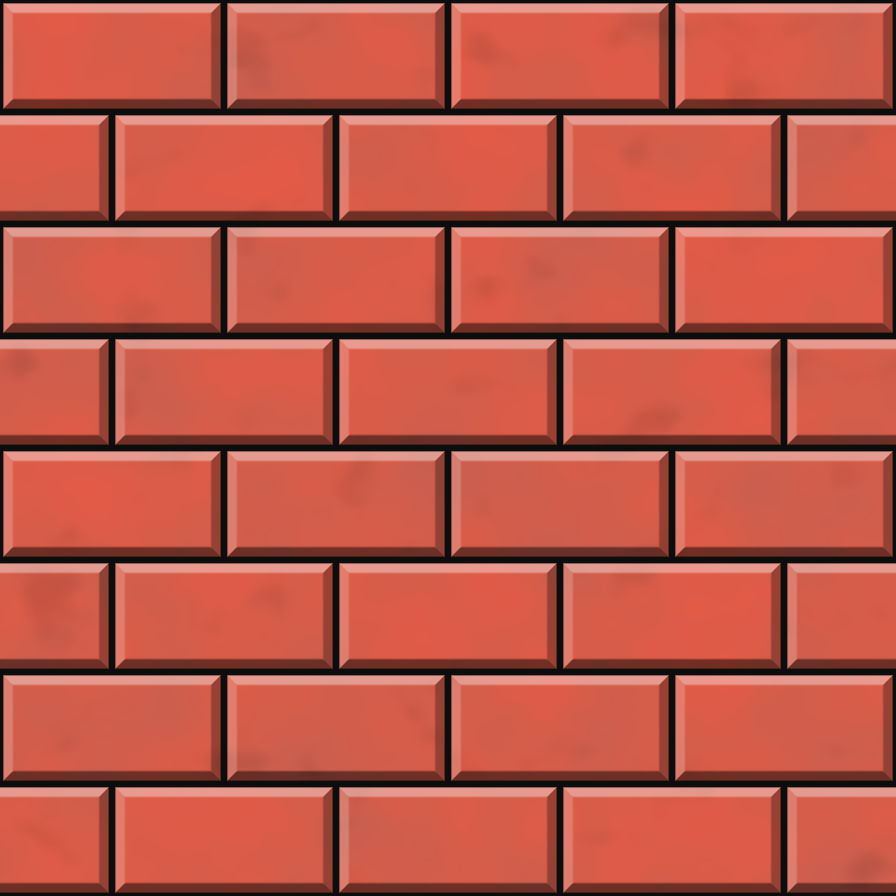
Write a Shadertoy shader that draws this texture.

```glsl
const vec2 BRICKS = vec2(4.0, 8.0);       // repeats across and down
const float HALF_GAP = 0.0038;            // half the mortar width
const float BEVEL = 0.0106;               // bevel width
const float BEVEL_SOFTNESS = 0.0018;

const vec3 MORTAR = vec3(0.05);
const vec3 CLAY_VIVID = vec3(0.89, 0.355, 0.275);
const vec3 CLAY_DULL = vec3(0.795, 0.37, 0.305);

float hash(vec2 p) {
    vec3 q = fract(p.xyx * vec3(0.1031, 0.1030, 0.0973));
    q += dot(q, q.yzx + 33.33);
    return fract((q.x + q.y) * q.z);
}

// Dot product of a lattice point's random gradient with the offset from it
float cornerSlope(vec2 corner, vec2 offset, vec2 period, float seed) {
    float angle = 6.2831853 * hash(mod(corner, period) + seed);
    return dot(vec2(cos(angle), sin(angle)), offset);
}

// Gradient noise that wraps after period cells, roughly -0.7 to 0.7
float gradientNoise(vec2 p, vec2 period, float seed) {
    vec2 cell = floor(p);
    vec2 f = fract(p);
    vec2 w = f * f * f * (f * (f * 6.0 - 15.0) + 10.0);
    vec2 e = vec2(1.0, 0.0);
    float low = mix(cornerSlope(cell, f, period, seed),
                    cornerSlope(cell + e.xy, f - e.xy, period, seed), w.x);
    float high = mix(cornerSlope(cell + e.yx, f - e.yx, period, seed),
                     cornerSlope(cell + e.xx, f - e.xx, period, seed), w.x);
    return mix(low, high, w.y);
}

float clouds(vec2 uv, vec2 frequency, float seed) {
    float sum = 0.0;
    float amplitude = 1.0;
    for (int octave = 0; octave < 3; octave++) {
        sum += amplitude * gradientNoise(uv * frequency, frequency, seed);
        frequency *= 2.0;
        seed += 17.0;
        amplitude *= 0.45;
    }
    return sum;
}

// Fired clay: cloudy drift of saturation, faint smoky patches, brick tint
vec3 clayColor(vec2 uv, vec2 brickId) {
    float tint = hash(brickId + 61.0) - 0.5;
    float drift = clouds(uv, vec2(7.0, 8.0), 5.0);
    float smoke = smoothstep(0.2, 0.75, clouds(uv, vec2(9.0, 11.0), 101.0));
    vec3 clay = mix(CLAY_VIVID, CLAY_DULL, clamp(0.5 + 0.75 * drift + 0.35 * tint, 0.0, 1.0));
    return clay * (1.0 - 0.09 * smoke);
}

// Bevel lit from the upper left, with mitred corners
vec3 bevelColor(vec3 clay, vec2 toLowerLeft, vec2 toUpperRight, float aa) {
    vec2 nearest = min(toLowerLeft, toUpperRight);
    vec3 side = toLowerLeft.x < toUpperRight.x ? mix(clay, vec3(1.0), 0.2) : clay * 0.7;
    vec3 level = toUpperRight.y < toLowerLeft.y ? mix(clay, vec3(1.0), 0.38) : clay * 0.51;
    return mix(level, side, smoothstep(-aa, aa, nearest.y - nearest.x));
}

void mainImage(out vec4 fragColor, in vec2 fragCoord) {
    vec2 uv = fragCoord / iResolution.xy;
    float aa = 1.0 / min(iResolution.x, iResolution.y);

    // Running bond: every other row slides by half a brick
    vec2 grid = uv * BRICKS;
    grid.x += 0.5 * mod(floor(grid.y) + 1.0, 2.0);
    vec2 brickId = mod(floor(grid), BRICKS);

    // Distances from the brick's edges, in canvas units
    vec2 toLowerLeft = fract(grid) / BRICKS - HALF_GAP;
    vec2 toUpperRight = (1.0 - fract(grid)) / BRICKS - HALF_GAP;
    vec2 nearest = min(toLowerLeft, toUpperRight);
    float edge = min(nearest.x, nearest.y);

    // Face, bevel, then mortar
    vec3 clay = clayColor(uv, brickId);
    vec3 bevel = bevelColor(clay, toLowerLeft, toUpperRight, aa);
    float face = smoothstep(BEVEL - BEVEL_SOFTNESS, BEVEL + BEVEL_SOFTNESS, edge);
    vec3 color = mix(bevel, clay, face);
    color = mix(MORTAR, color, smoothstep(-0.75 * aa, 0.75 * aa, edge));

    fragColor = vec4(color, 1.0);
}
```
